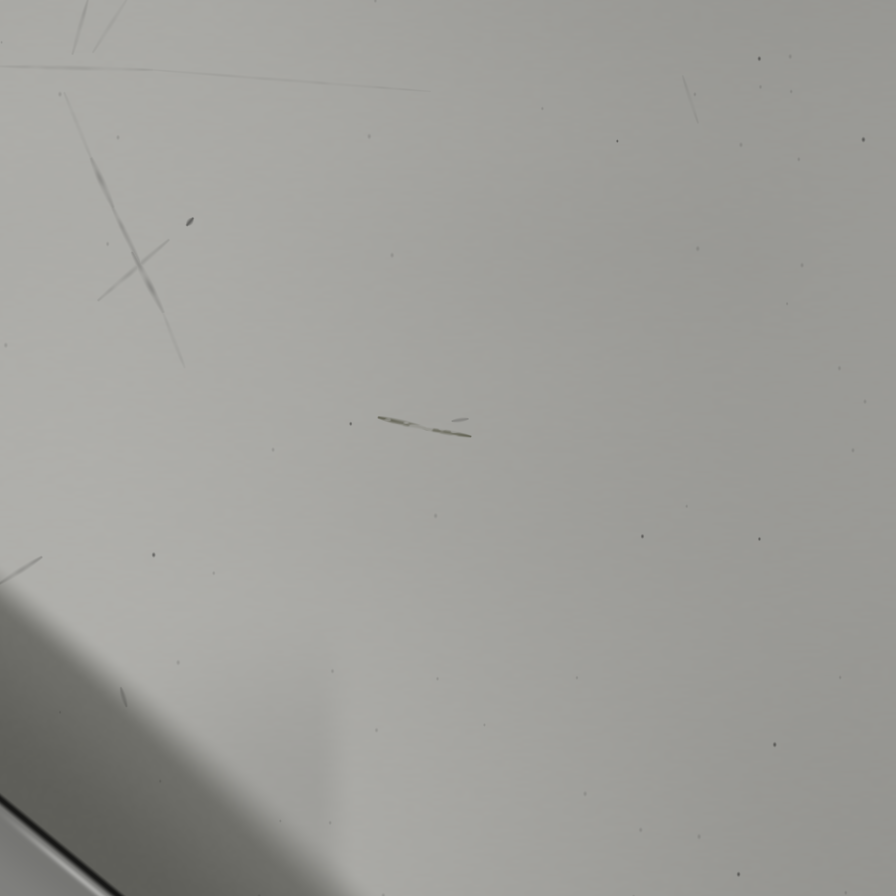
This texture is drawn by a three.js fragment shader. Its source:

```glsl
// Scuffed pale metal panel: a broad grey gradient with a soft shadow and a
// rounded trim piece in the lower left corner. Scratches are tapered segment
// distances broken up by value noise; specks are scattered on a hashed grid.
varying vec2 vUv;

float hash(vec2 p) {
  vec3 q = fract(vec3(p.xyx) * 0.1031);
  q += dot(q, q.yzx + 33.33);
  return fract((q.x + q.y) * q.z);
}

float noise(vec2 p) {
  vec2 i = floor(p), f = fract(p);
  f = f * f * (3.0 - 2.0 * f);
  return mix(mix(hash(i), hash(i + vec2(1.0, 0.0)), f.x),
             mix(hash(i + vec2(0.0, 1.0)), hash(i + 1.0), f.x), f.y);
}

// Soft segment from a to b, thinning towards both ends
float scratch(vec2 p, vec2 a, vec2 b, float width) {
  vec2 ab = b - a;
  float t = clamp(dot(p - a, ab) / dot(ab, ab), 0.0, 1.0);
  float w = width * (0.55 + 1.8 * t * (1.0 - t));
  return 1.0 - smoothstep(0.0, w, length(p - a - ab * t));
}

// Sparse dots, one candidate in each grid cell
float specks(vec2 p, float cells, float chance) {
  vec2 cell = floor(p * cells);
  float seed = hash(cell + 17.0);
  vec2 center = 0.2 + 0.6 * vec2(hash(cell + 41.0), hash(cell + 73.0));
  float radius = mix(0.0022, 0.0038, hash(cell + 9.0));
  float d = length((fract(p * cells) - center) / cells * vec2(1.2, 0.9));
  return step(seed, chance) * (1.0 - smoothstep(0.0, radius, d));
}

void main() {
  vec2 p = vUv;

  // Panel brightness, falling off to the right and the lower right corner
  float light = 0.672 - 0.07 * smoothstep(0.08, 0.9, p.x);
  light -= 0.018 * smoothstep(0.6, 1.0, p.x) * (1.0 - smoothstep(0.0, 0.5, p.y));
  light += 0.015 * exp(-9.0 * dot(p - vec2(0.42, 0.08), p - vec2(0.42, 0.08)));
  light += 0.012 * exp(-14.0 * dot(p - vec2(0.05, 0.47), p - vec2(0.05, 0.47)));
  light -= 0.01 * smoothstep(0.85, 1.05, p.y);
  light += 0.008 * (noise(p * vec2(5.0, 7.0)) - 0.5);
  light += 0.005 * (noise(p * vec2(90.0, 260.0)) - 0.5);
  vec3 color = vec3(light, light - 0.001, light - 0.017);

  // Faint outer shade with an upright edge
  float shade = (1.0 - smoothstep(0.35, 0.4, p.x)) * smoothstep(0.05, 0.34, p.x);
  color *= 1.0 - 0.07 * shade * (1.0 - smoothstep(0.1, 0.36, p.y));

  // Main shadow, softer further right
  float toShadow = 0.75 * (p.y - 0.345 + 0.82 * p.x + 0.22 * p.x * p.x);
  float blur = mix(0.022, 0.034, smoothstep(0.0, 0.38, p.x));
  float depth = smoothstep(0.0, 0.15, -toShadow);
  vec3 shadow = mix(vec3(0.44, 0.44, 0.42), vec3(0.37, 0.37, 0.35), depth);
  shadow += 0.006 * (noise(p * 180.0) - 0.5);
  color = mix(shadow, color, smoothstep(-blur, blur, toShadow));

  // Long pale-grey scratches at the upper left
  float wear = 0.3 + 0.7 * noise(p * 75.0);
  float marks = 0.4 * scratch(p, vec2(0.072, 0.896), vec2(0.104, 0.818), 0.004);
  marks = max(marks, scratch(p, vec2(0.102, 0.823), vec2(0.126, 0.769), 0.0055));
  marks = max(marks, 0.7 * scratch(p, vec2(0.124, 0.772), vec2(0.157, 0.704), 0.0045));
  marks = max(marks, scratch(p, vec2(0.148, 0.718), vec2(0.182, 0.652), 0.0055));
  marks = max(marks, 0.3 * scratch(p, vec2(0.182, 0.651), vec2(0.206, 0.59), 0.004));
  marks = max(marks, 0.5 * scratch(p, vec2(0.11, 0.665), vec2(0.188, 0.732), 0.0045));
  marks = max(marks, 0.45 * scratch(p, vec2(0.098, 1.0), vec2(0.081, 0.94), 0.004));
  marks = max(marks, 0.25 * scratch(p, vec2(0.141, 1.0), vec2(0.104, 0.942), 0.004));
  marks = max(marks, 0.35 * scratch(p, vec2(0.0, 0.926), vec2(0.17, 0.922), 0.004));
  marks = max(marks, 0.25 * scratch(p, vec2(0.17, 0.922), vec2(0.48, 0.898), 0.003));

  // Short nicks near the edges
  marks = max(marks, 0.9 * scratch(p, vec2(0.0, 0.349), vec2(0.046, 0.378), 0.0045));
  marks = max(marks, 0.4 * scratch(p, vec2(0.762, 0.915), vec2(0.779, 0.863), 0.0035));
  marks = max(marks, 0.9 * scratch(p, vec2(0.135, 0.232), vec2(0.141, 0.212), 0.004));
  color *= 1.0 - 0.22 * marks * wear;
  color *= 1.0 - 0.42 * scratch(p, vec2(0.209, 0.749), vec2(0.215, 0.756), 0.0045);

  // Chipped central scratch with an olive tint and a small spur
  float chip = max(scratch(p, vec2(0.423, 0.534), vec2(0.475, 0.522), 0.0046),
                   scratch(p, vec2(0.472, 0.522), vec2(0.525, 0.513), 0.004));
  float ends = smoothstep(0.025, 0.05, abs(p.x - 0.474));
  float grit = smoothstep(0.25, 0.75, noise(p * vec2(150.0, 320.0)));
  color = mix(color, vec3(0.36, 0.36, 0.3), chip * clamp(0.2 + 0.5 * grit + 0.3 * ends, 0.0, 0.85));
  color *= 1.0 - 0.17 * scratch(p, vec2(0.505, 0.53), vec2(0.522, 0.5325), 0.0035);

  // Scattered dirt
  color *= 1.0 - 0.42 * specks(p, 9.0, 0.18);
  color *= 1.0 - 0.12 * specks(p + 0.37, 17.0, 0.13);

  // Corner trim: dark seam, bright rim, grey face
  float inset = 0.77 * (0.113 - 0.82 * p.x - p.y);
  float face = 0.46 + 0.04 * smoothstep(0.02, 0.08, inset);
  float rim = exp(-pow((inset - 0.0155) / 0.0035, 2.0)) * smoothstep(-0.02, 0.09, p.x);
  vec3 trim = vec3(face, face, face - 0.01) + 0.2 * rim;
  trim = mix(vec3(0.09, 0.09, 0.085), trim, smoothstep(0.004, 0.011, inset));
  color = mix(color, trim, smoothstep(-0.003, 0.003, inset));

  gl_FragColor = vec4(color, 1.0);
}
```
